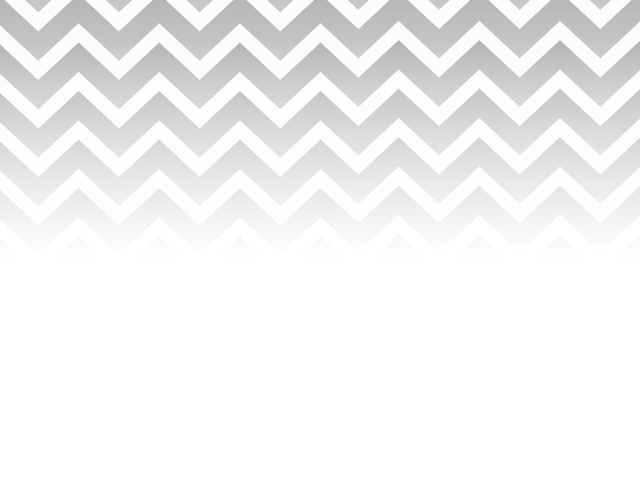
This background is drawn by a Shadertoy shader. Its source:

```glsl
// Grey chevron stripes on white, dissolving downwards into a blank lower half.
// A triangle wave bends evenly spaced rows; each row lightens from its peaks
// to its valleys, and a linear fade removes the ink. Lengths are canvas heights.

#define PERIOD 0.1646            // width of one zigzag
#define RISE 0.0765              // height from valley to peak
#define ROW_STEP 0.099           // distance between rows
#define STRIPE 0.0599            // vertical thickness of a grey stripe
#define FIRST_PEAK vec2(0.1604, 0.0867)
#define SEAM_X 0.692             // right of this the zigzag slides along its slope
#define SEAM_SLIP 0.0052
#define FADE_RANGE vec2(0.085, 0.53)
#define INK 0.295                // darkness at the top of a stripe
#define ROW_LIGHTEN 0.3          // ink lost from peak to valley
#define PAPER_TINT 0.012         // faint grey of the white bands near the top

// 0 at each peak, 1 at each valley
float zigzag(float x) {
    return 1.0 - abs(2.0 * fract(x / PERIOD) - 1.0);
}

void mainImage(out vec4 fragColor, in vec2 fragCoord) {
    // Height units, measured down from the top left
    vec2 p = vec2(fragCoord.x, iResolution.y - fragCoord.y) / iResolution.y;
    float slope = 2.0 * RISE / PERIOD;

    // Pattern position, with the small slip at the seam
    vec2 q = p - FIRST_PEAK;
    q += step(SEAM_X, p.x) * SEAM_SLIP * vec2(1.0, slope);

    // Nearest stripe and distance to its edge
    float depth = q.y - RISE * zigzag(q.x) - 0.5 * STRIPE;
    float row = floor(depth / ROW_STEP + 0.5);
    float offset = depth - row * ROW_STEP;
    float edge = (0.5 * STRIPE - abs(offset)) / sqrt(1.0 + slope * slope);
    float coverage = clamp(edge * iResolution.y + 0.5, 0.0, 1.0);

    // Shading within the row, then the fade down the canvas
    float along = clamp((q.y - row * ROW_STEP) / (RISE + STRIPE), 0.0, 1.0);
    float fade = 1.0 - clamp((p.y - FADE_RANGE.x) / (FADE_RANGE.y - FADE_RANGE.x), 0.0, 1.0);
    float stripeInk = INK * (1.0 - ROW_LIGHTEN * along);
    float shade = 1.0 - fade * mix(PAPER_TINT, stripeInk, coverage);

    fragColor = vec4(vec3(shade), 1.0);
}
```
